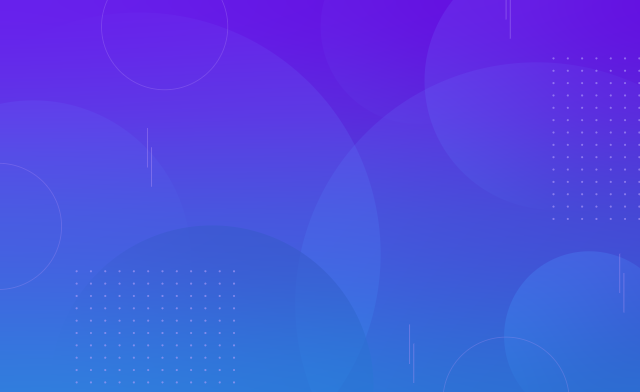
Give the GLSL for this background, as a WebGL 1 fragment shader.

```glsl
precision highp float;
// Violet to blue gradient with fading translucent discs, thin rings, dot grids and paired strokes.
uniform vec2 u_resolution;

// Lengths are in canvas heights, origin at the lower left.
const vec3 VIOLET = vec3(0.39, 0.065, 0.88);
const vec3 INDIGO = vec3(0.345, 0.17, 0.855);
const vec3 ROYAL = vec3(0.275, 0.265, 0.83);
const vec3 AZURE = vec3(0.17, 0.435, 0.82);
const vec3 LEFT_GLOW = vec3(0.015, 0.065, 0.045);
const vec3 LIGHT_TOP = vec3(0.46, 0.42, 1.0);
const vec3 LIGHT_BOTTOM = vec3(0.20, 0.62, 0.98);
const vec3 SHADE_TOP = vec3(0.22, 0.35, 0.80);
const vec3 SHADE_BOTTOM = vec3(0.16, 0.46, 0.83);
const vec3 LINE_COLOR = vec3(0.72, 0.58, 0.96);
const vec3 DOT_COLOR = vec3(0.70, 0.62, 0.98);

const float RING_RADIUS = 0.161;
const float LINE_HALF_WIDTH = 0.001;
const float RING_ALPHA = 0.28;
const float STROKE_ALPHA = 0.48;
const float STROKE_LENGTH = 0.100;
const vec2 STROKE_SHIFT = vec2(0.0106, -0.049);
const vec2 DOT_SPACING = vec2(0.0365, 0.0315);
const vec2 DOT_COUNT = vec2(12.0, 14.0);
const float DOT_RADIUS = 0.0026;
const float DOT_ALPHA = 0.60;

// Antialiased coverage of a signed distance
float cover(float dist) {
  return clamp(0.5 - dist * u_resolution.y, 0.0, 1.0);
}

// Disc that is strongest toward a direction and clear on the opposite side
float fadedDisc(vec2 p, vec2 center, float radius, vec2 toward) {
  vec2 q = p - center;
  float along = dot(q, normalize(toward)) / radius;
  return cover(length(q) - radius) * smoothstep(-0.7, 1.0, along);
}

float ring(vec2 p, vec2 center) {
  return cover(abs(length(p - center) - RING_RADIUS) - LINE_HALF_WIDTH);
}

// Two upright strokes, the second one shifted right and down
float strokePair(vec2 p, vec2 top) {
  float mask = 0.0;
  for (int i = 0; i < 2; i++) {
    vec2 q = p - top - float(i) * STROKE_SHIFT;
    q.y += 0.5 * STROKE_LENGTH;
    vec2 d = abs(q) - vec2(LINE_HALF_WIDTH, 0.5 * STROKE_LENGTH);
    mask = max(mask, cover(max(d.x, d.y)));
  }
  return mask;
}

// Grid of dots starting at its upper left dot
float dotGrid(vec2 p, vec2 first) {
  vec2 q = vec2(p.x - first.x, first.y - p.y);
  vec2 cell = clamp(floor(q / DOT_SPACING + 0.5), vec2(0.0), DOT_COUNT - 1.0);
  return cover(length(q - cell * DOT_SPACING) - DOT_RADIUS);
}

void main() {
  vec2 p = gl_FragCoord.xy / u_resolution.y;
  float across = gl_FragCoord.x / u_resolution.x;

  // Vertical gradient with a lighter left side
  vec3 color = mix(AZURE, ROYAL, smoothstep(-0.1, 0.55, p.y));
  color = mix(color, INDIGO, smoothstep(0.42, 0.74, p.y));
  color = mix(color, VIOLET, smoothstep(0.60, 1.0, p.y));
  color += LEFT_GLOW * (1.0 - smoothstep(0.0, 0.75, across));

  // Light discs
  vec3 light = mix(LIGHT_BOTTOM, LIGHT_TOP, p.y);
  color = mix(color, light, 0.20 * fadedDisc(p, vec2(0.355, 0.352), 0.616, vec2(1.0, -0.1)));
  color = mix(color, light, 0.18 * fadedDisc(p, vec2(1.369, 0.225), 0.616, vec2(-1.0, 0.5)));
  color = mix(color, light, 0.15 * fadedDisc(p, vec2(0.085, 0.342), 0.402, vec2(-0.3, 1.0)));
  color = mix(color, light, 0.07 * fadedDisc(p, vec2(1.066, 0.932), 0.248, vec2(-1.0, 0.0)));
  color = mix(color, light, 0.20 * fadedDisc(p, vec2(1.412, 0.794), 0.329, vec2(-1.0, 0.4)));
  color = mix(color, light, 0.30 * fadedDisc(p, vec2(1.503, 0.142), 0.217, vec2(-0.6, 1.0)));

  // Shaded disc at the lower left
  vec3 shade = mix(SHADE_BOTTOM, SHADE_TOP, smoothstep(0.0, 0.4, p.y));
  color = mix(color, shade, 0.65 * fadedDisc(p, vec2(0.541, 0.013), 0.412, vec2(0.7, 0.8)));

  // Thin rings
  float rings = ring(p, vec2(0.420, 0.932));
  rings = max(rings, ring(p, vec2(-0.004, 0.4225)));
  rings = max(rings, ring(p, vec2(1.291, -0.021)));
  color = mix(color, LINE_COLOR, RING_ALPHA * rings);

  // Stroke pairs
  float strokes = strokePair(p, vec2(0.376, 0.673));
  strokes = max(strokes, strokePair(p, vec2(1.291, 1.051)));
  strokes = max(strokes, strokePair(p, vec2(1.045, 0.172)));
  strokes = max(strokes, strokePair(p, vec2(1.581, 0.3525)));
  color = mix(color, LINE_COLOR, STROKE_ALPHA * strokes);

  // Dot grids
  float dots = max(dotGrid(p, vec2(0.1955, 0.308)), dotGrid(p, vec2(1.412, 0.851)));
  color = mix(color, DOT_COLOR, DOT_ALPHA * dots);

  gl_FragColor = vec4(color, 1.0);
}
```
